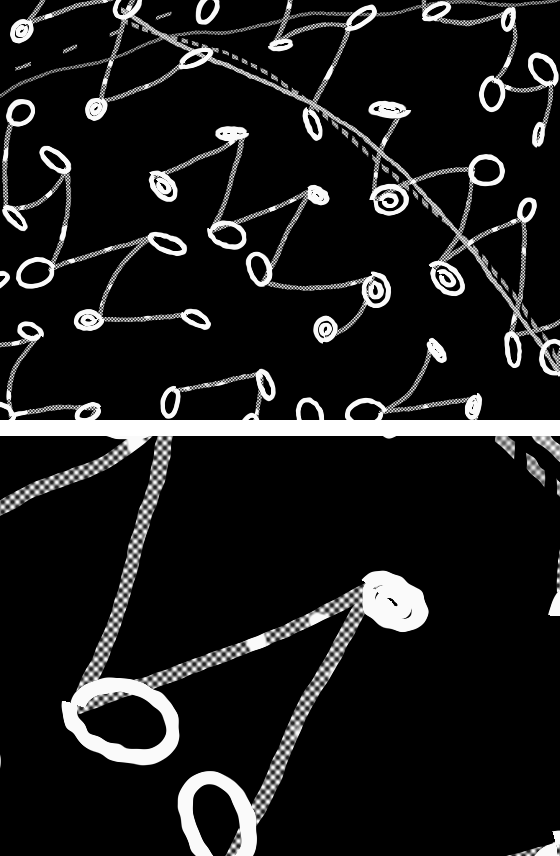
Top: the whole. Bottom: its middle third, enlarged.
This pattern is drawn by a WebGL 2 fragment shader. Its source:

```glsl
#version 300 es
precision highp float;
// White looped stitching on black: staircase chains of woven threads on a
// jittered slanted lattice, with a solid curled loop at every turn,
// crossed by long woven and dashed trails.
uniform vec2 u_resolution;
out vec4 fragColor;

vec2 hash2(vec2 p) {
  vec3 q = fract(vec3(p.xyx) * vec3(0.1031, 0.1030, 0.0973));
  q += dot(q, q.yzx + 33.33);
  return fract((q.xx + q.yz) * q.zy);
}

float gradientNoise(vec2 p) {
  vec2 i = floor(p), f = fract(p);
  vec2 u = f * f * f * (f * (f * 6.0 - 15.0) + 10.0);
  vec2 x = vec2(1, 0), y = vec2(0, 1);
  float a = dot(hash2(i) * 2.0 - 1.0, f);
  float b = dot(hash2(i + x) * 2.0 - 1.0, f - x);
  float c = dot(hash2(i + y) * 2.0 - 1.0, f - y);
  float d = dot(hash2(i + 1.0) * 2.0 - 1.0, f - 1.0);
  return mix(mix(a, b, u.x), mix(c, d, u.x), u.y);
}

float cover(float dist, float halfWidth) {
  float soft = 0.6 / u_resolution.y;
  return 1.0 - smoothstep(halfWidth - soft, halfWidth + soft, dist);
}

// Distance to a bowed thread from a to b
float threadDist(vec2 p, vec2 a, vec2 b, float bow) {
  vec2 along = normalize(b - a);
  float len = distance(a, b);
  vec2 q = vec2(dot(p - a, along), dot(p - a, vec2(-along.y, along.x)));
  float t = clamp(q.x / len, 0.0, 1.0);
  return length(q - vec2(t * len, bow * 4.0 * t * (1.0 - t)));
}

// Distance to a slightly spiralled ellipse that starts at the node
float loopDist(vec2 p, vec2 node, vec2 seed) {
  vec2 h = hash2(seed + 41.0), k = hash2(seed + 83.0);
  float turn = 6.2832 * h.x;
  vec2 axis = vec2(cos(turn), sin(turn));
  vec2 radii = mix(0.022, 0.043, h.y) * vec2(1.0, mix(0.32, 0.85, k.x));
  vec2 q = p - node - axis * radii.x * 0.9;
  q = vec2(dot(q, axis), dot(q, vec2(-axis.y, axis.x)));
  float r = length(q / radii);
  float scale = r / max(length(q / (radii * radii)), 1e-4);
  float curl = (k.y - 0.5) * 0.09 * atan(q.y / radii.y, q.x / radii.x);
  float dist = abs(r - 1.0 - curl) * scale;
  if (k.y > 0.75) dist = min(dist, abs(r - 0.42 - curl) * scale);
  return dist;
}

// Corner positions: the turn above (side 0) and below (side 1) in each cell
const mat2 lattice = mat2(0.14, -0.155, -0.25, -0.243);

vec2 corner(vec2 id, float side) {
  vec2 jitter = hash2(id + side * 17.0 + 60.0) - 0.5;
  return vec2(0.434, 0.826) + lattice * id
       + side * vec2(-0.055, -0.21) + jitter * 0.085;
}

// Heights of the trails: a rising one, a falling one and its companion
float trailHeight(int kind, float x) {
  if (kind == 0) return 0.77 + 0.25 * (1.0 - exp(-1.9 * x)) + 0.008 * sin(x * 19.0);
  float s = x - 0.3;
  float fall = 0.97 - 0.21 * s - 0.6 * s * s - 0.07 * exp(-2.0 * s) * sin(6.5 * s);
  return kind == 1 ? fall : fall + 0.03 * cos(9.0 * (x - 0.56));
}

float trailDist(int kind, vec2 p) {
  float y = trailHeight(kind, p.x);
  float slope = (trailHeight(kind, p.x + 0.002) - y) / 0.002;
  return abs(p.y - y) / sqrt(1.0 + slope * slope);
}

void main() {
  vec2 uv = gl_FragCoord.xy / u_resolution.y;
  vec2 p = uv + 0.007 * vec2(gradientNoise(uv * 14.0), gradientNoise(uv * 14.0 + 50.0))
              + 0.0025 * gradientNoise(uv * 75.0 + 20.0);

  // Chains of threads and loops
  float threads = 1.0, loops = 1.0;
  vec2 cell = floor(inverse(lattice) * (p - vec2(0.434, 0.826)));
  for (int j = -2; j <= 2; j++) {
    for (int i = -2; i <= 2; i++) {
      vec2 id = cell + vec2(i, j);
      vec2 upper = corner(id, 0.0), lower = corner(id, 1.0);
      vec2 next = corner(id + vec2(1, 0), 0.0);
      vec2 h = hash2(id + 120.0), bow = (hash2(id + 150.0) - 0.5) * 0.06;
      if (h.x > 0.06) threads = min(threads, threadDist(p, upper, lower, bow.x));
      if (h.y > 0.12) threads = min(threads, threadDist(p, lower, next, bow.y));
      loops = min(loops, loopDist(p, upper, id));
      loops = min(loops, loopDist(p, lower, id + 29.0));
    }
  }

  // Fine checker weave, with some solid stretches
  vec2 wave = sin(uv * 3.14159 / 0.0039);
  float weave = clamp(0.54 + 0.5 * wave.x * wave.y, 0.15, 1.0);
  float solid = smoothstep(0.2, 0.3, gradientNoise(uv * 30.0 + 90.0));
  float ink = cover(threads, 0.0056) * mix(weave, 1.0, solid);

  // Long trails, then short dashes in the upper left
  float started = step(0.29, p.x);
  float dash = cover(abs(fract(p.x * 42.0) - 0.5) / 42.0, 0.0075);
  ink = max(ink, cover(trailDist(0, p), 0.0042) * weave * 0.75);
  ink = max(ink, cover(trailDist(1, p), 0.005) * started * mix(weave, 1.0, 0.4));
  ink = max(ink, cover(trailDist(2, p), 0.0048) * started * dash * (0.3 + 0.6 * weave));
  float shortDash = cover(abs(fract(p.x * 9.0) - 0.5) / 9.0, 0.018) * step(p.x, 0.53);
  ink = max(ink, cover(abs(p.y - 0.822 - 0.366 * p.x) * 0.94, 0.0042) * shortDash * weave);

  ink = max(ink, cover(loops, 0.0058));
  fragColor = vec4(vec3(0.98 * ink), 1.0);
}
```
